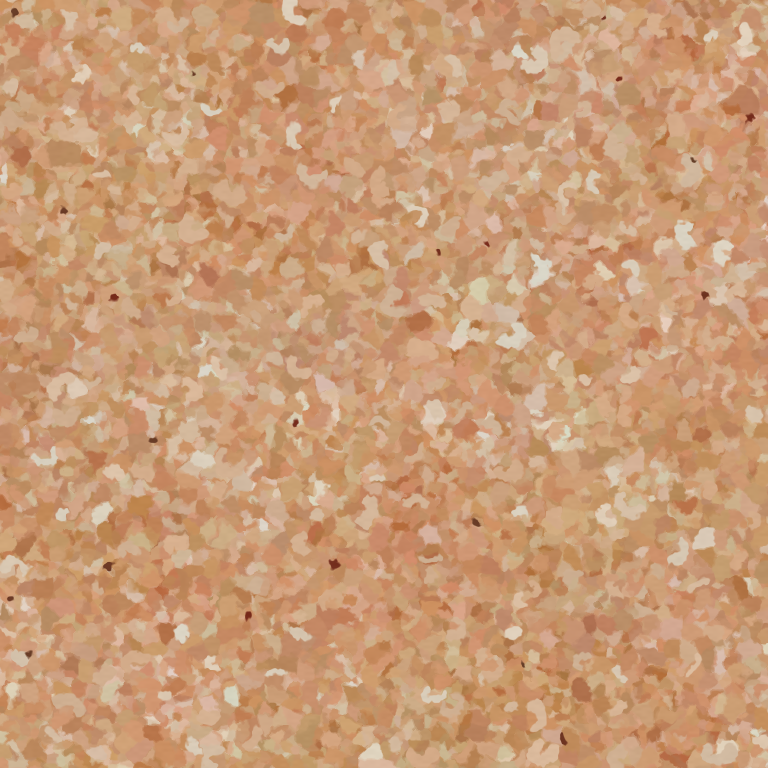
Give the GLSL for this texture, as a three.js fragment shader.

```glsl
// Warm terracotta stone of small ragged grains, pale curved flakes and rare dark red specks.
varying vec2 vUv;

const float FINE_CELLS = 84.0;      // small grains across the canvas
const float COARSE_CELLS = 50.0;    // larger grains across the canvas
const float FLAKE_CELLS = 19.0;     // cells that may hold a pale flake
const float SPECK_CELLS = 17.0;     // cells that may hold a dark speck
const float COARSE_SHARE = 0.38;
const float FLAKE_SHARE = 0.46;
const float SPECK_SHARE = 0.07;
const float EDGE = 0.0016;          // edge softness in canvas units
const float RAGGED = 0.0042;        // fine edge roughness
const float BEND = 0.010;           // broad bending of grain outlines

const vec3 RUST = vec3(0.69, 0.44, 0.27);
const vec3 BROWN = vec3(0.735, 0.51, 0.345);
const vec3 CLAY = vec3(0.75, 0.545, 0.39);
const vec3 TAN = vec3(0.79, 0.58, 0.42);
const vec3 SAND = vec3(0.80, 0.62, 0.47);
const vec3 BUFF = vec3(0.82, 0.67, 0.54);
const vec3 CREAM = vec3(0.84, 0.74, 0.64);
const vec3 CHALK = vec3(0.87, 0.83, 0.76);
const vec3 SPECK_RED = vec3(0.47, 0.16, 0.10);
const vec3 SPECK_BROWN = vec3(0.40, 0.25, 0.16);
const vec3 ORANGE_SHIFT = vec3(0.035, -0.025, -0.055);
const vec3 PINK_SHIFT = vec3(0.025, -0.025, 0.035);

float hash(vec2 p) {
  vec3 q = fract(p.xyx * 0.1031);
  q += dot(q, q.yzx + 33.33);
  return fract((q.x + q.y) * q.z);
}

vec2 hash2(vec2 p) {
  return vec2(hash(p + 17.3), hash(p + 71.9));
}

float noise(vec2 p) {
  vec2 i = floor(p), f = fract(p);
  f = f * f * (3.0 - 2.0 * f);
  return mix(mix(hash(i), hash(i + vec2(1.0, 0.0)), f.x),
             mix(hash(i + vec2(0.0, 1.0)), hash(i + 1.0), f.x), f.y);
}

vec2 noise2(vec2 p) {
  return vec2(noise(p), noise(p + 57.1)) - 0.5;
}

// Colour ramp from rust to chalk, spaced by the share of each tone
vec3 stoneRamp(float t) {
  vec3 c = mix(RUST, BROWN, smoothstep(0.0, 0.05, t));
  c = mix(c, CLAY, smoothstep(0.05, 0.18, t));
  c = mix(c, TAN, smoothstep(0.18, 0.38, t));
  c = mix(c, SAND, smoothstep(0.38, 0.62, t));
  c = mix(c, BUFF, smoothstep(0.62, 0.85, t));
  c = mix(c, CREAM, smoothstep(0.85, 0.96, t));
  return mix(c, CHALK, smoothstep(0.97, 1.0, t));
}

// One flat colour per grain, with loose drifts shared by neighbours
vec3 grainColour(vec2 id, float cells) {
  vec2 place = id / cells;
  float drift = 0.6 * noise(place * 26.0 + 3.0) + 0.4 * noise(place * 7.0 + 9.0);
  float tone = smoothstep(0.1, 0.9, mix(hash(id + cells), drift, 0.42));
  vec2 tint = hash2(id + 2.0 * cells) - 0.5 + 0.7 * noise2(place * 9.0);
  return stoneRamp(tone) + tint.x * ORANGE_SHIFT + tint.y * PINK_SHIFT;
}

// Two nearest grains and the gap between their distances, in canvas units
float nearestGrains(vec2 uv, float cells, out vec2 first, out vec2 second) {
  vec2 p = uv * cells, base = floor(p);
  float d1 = 9.0, d2 = 9.0;
  first = base;
  second = base;
  for (int y = -1; y <= 1; y++) {
    for (int x = -1; x <= 1; x++) {
      vec2 id = base + vec2(float(x), float(y));
      float d = length(id + hash2(id + cells) - p) - 0.28 * hash(id + 5.7);
      if (d < d1) {
        d2 = d1; second = first;
        d1 = d; first = id;
      } else if (d < d2) {
        d2 = d; second = id;
      }
    }
  }
  return (d2 - d1) / cells;
}

// Thick arc opening downward, with rounded ends
float arcDistance(vec2 p, float radius, float halfAngle, float thickness) {
  float a = clamp(atan(p.x, p.y), -halfAngle, halfAngle);
  return length(p - radius * vec2(sin(a), cos(a))) - thickness;
}

vec3 addGrains(vec3 under, vec2 uv, float cells, float share) {
  vec2 a, b;
  float gap = nearestGrains(uv, cells, a, b);
  vec3 colourA = mix(under, grainColour(a, cells), step(hash(a + 31.0), share));
  vec3 colourB = mix(under, grainColour(b, cells), step(hash(b + 31.0), share));
  return mix(colourA, colourB, 0.5 - 0.5 * smoothstep(0.0, 2.0 * EDGE, gap));
}

vec3 addFlakes(vec3 colour, vec2 uv) {
  vec2 p = uv * FLAKE_CELLS, base = floor(p);
  for (int k = 0; k < 9; k++) {
    vec2 id = base + vec2(mod(float(k), 3.0), floor(float(k) / 3.0)) - 1.0;
    vec2 q = p - id - 0.1 - 0.8 * hash2(id + 11.0), size = hash2(id + 23.0);
    float turn = 6.2832 * hash(id + 37.0);
    q = mat2(cos(turn), sin(turn), -sin(turn), cos(turn)) * q;
    float radius = mix(0.12, 0.28, size.x);
    q.y += radius;
    float d = arcDistance(q, radius, mix(0.2, 1.7, size.y), mix(0.08, 0.17, hash(id + 41.0)));
    float cover = 1.0 - smoothstep(-EDGE, EDGE, d / FLAKE_CELLS);
    float pale = hash(id + 53.0);
    vec3 flake = mix(BUFF, CHALK, pale * pale) + (hash(id + 61.0) - 0.5) * ORANGE_SHIFT;
    colour = mix(colour, flake, cover * step(hash(id + 67.0), FLAKE_SHARE));
  }
  return colour;
}

vec3 addSpecks(vec3 colour, vec2 uv) {
  vec2 p = uv * SPECK_CELLS, id = floor(p);
  float d = length(p - id - 0.25 - 0.5 * hash2(id + 83.0)) - mix(0.05, 0.11, hash(id + 89.0));
  float cover = 1.0 - smoothstep(-EDGE, EDGE, d / SPECK_CELLS);
  vec3 speck = mix(SPECK_RED, SPECK_BROWN, hash(id + 97.0));
  return mix(colour, speck, cover * step(hash(id + 101.0), SPECK_SHARE));
}

void main() {
  // Ragged outlines
  vec2 uv = vUv + BEND * noise2(vUv * 65.0) + RAGGED * noise2(vUv * 240.0 + 7.0);

  // Grains, flakes and specks from bottom to top
  vec3 colour = addGrains(SAND, uv, FINE_CELLS, 1.0);
  colour = addGrains(colour, uv + 0.37, COARSE_CELLS, COARSE_SHARE);
  colour = addFlakes(colour, uv);
  colour = addSpecks(colour, uv);

  // Faint surface mottle
  colour += 0.022 * (noise(vUv * vec2(130.0, 260.0)) - 0.5);
  gl_FragColor = vec4(clamp(colour, 0.0, 1.0), 1.0);
}
```
